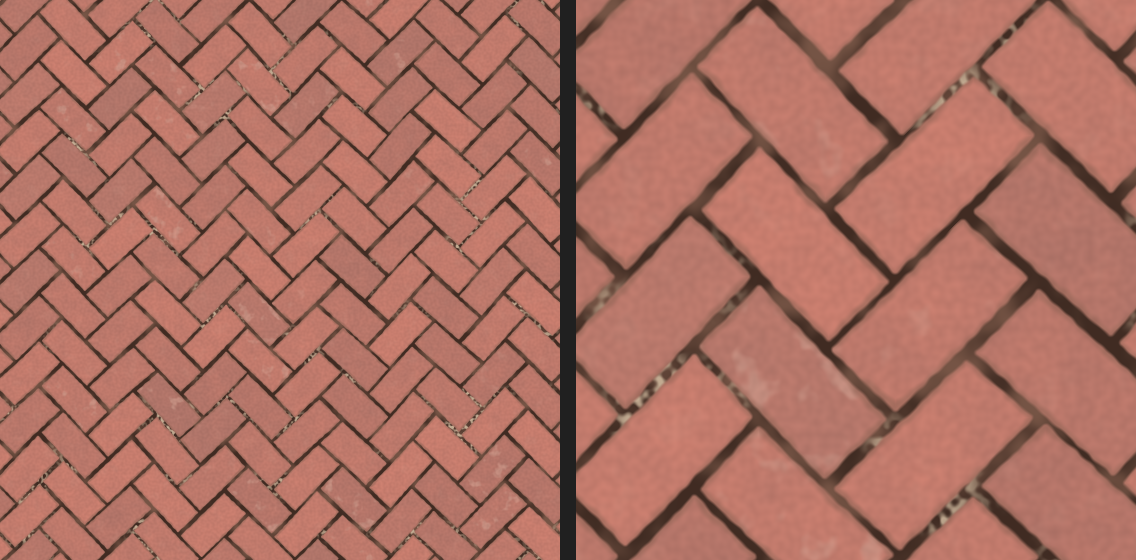
Left, the full canvas; right, a detail of the centre.
This texture is drawn by a Shadertoy shader. Its source:

```glsl
// Red clay pavers in a diagonal herringbone, 6 zigzags across and 12 courses down.
// A rotated unit grid is grouped into 2:1 bricks; each is jittered, tinted and worn
// by wrapped hashes and wrapped gradient noise, so the canvas tiles on both axes.

const float COURSES = 12.0;     // grid steps per canvas side
const float JOINT = 0.048;      // half joint width, in brick widths
const float TAU = 6.2831853;

const vec3 CLAY_DULL  = vec3(0.69, 0.45, 0.405);
const vec3 CLAY_WARM  = vec3(0.785, 0.49, 0.43);
const vec3 CLAY_GREY  = vec3(0.65, 0.45, 0.41);
const vec3 CLAY_WORN  = vec3(0.80, 0.61, 0.55);
const vec3 EDGE_DIRT  = vec3(0.58, 0.40, 0.34);
const vec3 JOINT_DARK = vec3(0.25, 0.17, 0.135);
const vec3 JOINT_SOIL = vec3(0.46, 0.33, 0.27);
const vec3 JOINT_SAND = vec3(0.76, 0.67, 0.57);

// Two random values for a lattice cell that wraps after "period" cells
vec2 hash2(vec2 cell, float period, uint seed) {
    uvec2 c = uvec2(mod(cell + 0.5, period));
    uint h = c.x * 1597334677u ^ c.y * 3812015801u ^ (seed + 1u) * 2654435769u;
    h = (h ^ (h >> 16)) * 2146121005u;
    h = (h ^ (h >> 15)) * 2221713035u;
    h ^= h >> 16;
    return vec2(h & 65535u, h >> 16) / 65535.0;
}

float slope(vec2 cell, vec2 offset, float period, uint seed) {
    float angle = TAU * hash2(cell, period, seed).x;
    return dot(vec2(cos(angle), sin(angle)), offset);
}

// Wrapped gradient noise, roughly -0.7 to 0.7
float noise(vec2 uv, float period, uint seed) {
    vec2 p = uv * period, i = floor(p), f = p - i;
    vec2 s = f * f * f * (f * (f * 6.0 - 15.0) + 10.0);
    vec2 e = vec2(1.0, 0.0);
    return mix(mix(slope(i, f, period, seed),
                   slope(i + e.xy, f - e.xy, period, seed), s.x),
               mix(slope(i + e.yx, f - e.yx, period, seed),
                   slope(i + e.xx, f - e.xx, period, seed), s.x), s.y);
}

float fbm(vec2 uv, float period, uint seed) {
    float sum = 0.0, amp = 1.0;
    for (uint i = 0u; i < 3u; i++) {
        sum += amp * noise(uv, period, seed + i);
        period *= 2.0;
        amp *= 0.5;
    }
    return sum;
}

float roundBox(vec2 p, vec2 halfSize, float radius) {
    vec2 q = abs(p) - halfSize + radius;
    return length(max(q, 0.0)) + min(max(q.x, q.y), 0.0) - radius;
}

// Herringbone brick holding p: offset from its centre along its length, and the centre
vec2 herringbone(vec2 p, out vec2 centre) {
    vec2 c = floor(p);
    float k = mod(c.x - c.y, 4.0);
    bool rising = k < 2.0;
    centre = rising ? c + vec2(1.0 - k, 0.5) : c + vec2(0.5, k - 2.0);
    vec2 q = p - centre;
    return rising ? q : q.yx;
}

vec3 brickColour(vec2 uv, vec2 id, float d) {
    vec2 tint = hash2(id, COURSES, 1u), wear = hash2(id, COURSES, 2u);
    float mottle = fbm(uv, 32.0, 10u);
    float grain = noise(uv, 190.0, 20u);
    float warmth = 0.55 + 0.75 * (tint.x - 0.5) + 0.35 * mottle;
    vec3 col = mix(CLAY_DULL, CLAY_WARM, clamp(warmth, 0.0, 1.0));
    col = mix(col, CLAY_GREY, 0.45 * smoothstep(0.82, 1.0, tint.y));
    // Pale scuffs, strong on a few bricks only
    float scuff = smoothstep(0.15, 0.6, fbm(uv, 40.0, 30u));
    col = mix(col, CLAY_WORN, scuff * mix(0.1, 0.6, smoothstep(0.86, 0.96, wear.x)));
    // Dirt gathering along the rim
    col = mix(col, EDGE_DIRT, 0.6 * smoothstep(-0.075, 0.0, d + 0.05 * mottle));
    return col * (1.0 + 0.06 * grain);
}

vec3 jointColour(vec2 uv) {
    float soil = smoothstep(-0.3, 0.6, fbm(uv, 24.0, 40u));
    float sand = smoothstep(0.12, 0.5, fbm(uv, 9.0, 50u));
    float specks = smoothstep(-0.2, 0.35, noise(uv, 150.0, 60u));
    vec3 col = mix(JOINT_DARK, JOINT_SOIL, soil);
    return mix(col, JOINT_SAND, sand * specks);
}

void mainImage(out vec4 fragColor, in vec2 fragCoord) {
    vec2 uv = fragCoord / iResolution.xy;

    // Courses bow gently and wander a little
    vec2 p = uv * COURSES - vec2(0.33, 0.12 + 0.12 * cos(TAU * uv.x));
    p += 0.09 * vec2(noise(uv, 5.0, 70u), noise(uv, 5.0, 71u));

    // Turn the grid onto the diagonals
    vec2 centre;
    vec2 q = herringbone(vec2(p.y + p.x, p.y - p.x), centre);
    vec2 id = floor(0.5 * vec2(centre.x - centre.y, centre.x + centre.y));

    // Loosely laid bricks with slightly ragged edges
    q += 0.04 * (hash2(id, COURSES, 3u) - 0.5);
    float tilt = 0.035 * (hash2(id, COURSES, 4u).x - 0.5);
    q += tilt * vec2(-q.y, q.x);
    float d = roundBox(q, vec2(1.0, 0.5) - JOINT, 0.035);
    d += 0.022 * noise(uv, 110.0, 80u);

    float soft = max(0.02, 0.75 * 1.4142 * COURSES / min(iResolution.x, iResolution.y));
    float brick = 1.0 - smoothstep(-soft, soft, d);
    fragColor = vec4(mix(jointColour(uv), brickColour(uv, id, d), brick), 1.0);
}
```
